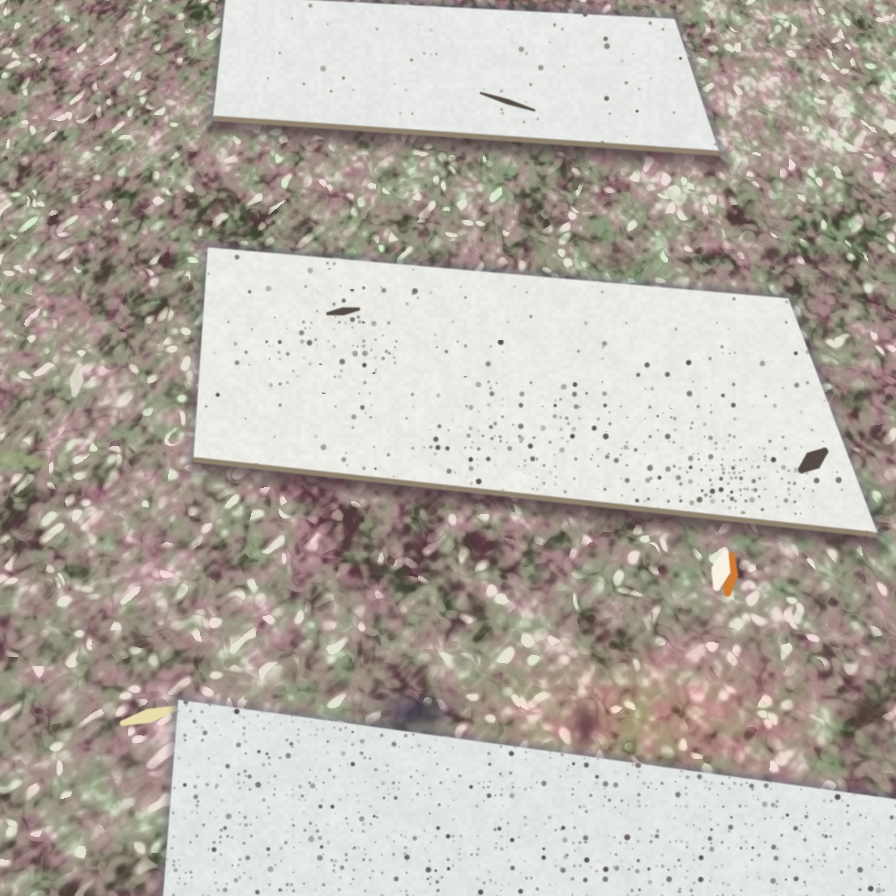
Write a Shadertoy shader that draws this texture.

```glsl
const vec3 SOIL_DARK = vec3(.30, .25, .23), SOIL_MID = vec3(.62, .575, .525);
const vec3 SOIL_PALE = vec3(.91, .89, .84), DEBRIS = vec3(.34, .31, .28);
const vec3 SLAB_WARM = vec3(.925, .925, .905), SLAB_COOL = vec3(.885, .905, .90);
const vec3 RIM = vec3(.60, .55, .46), SHADOW = vec3(.29, .22, .24);
const float PEBBLES = 125.0, HORIZON = 2.2, SOFTNESS = .0016;

float hash(vec2 p) { return fract(sin(dot(p, vec2(127.1, 311.7))) * 43758.5453); }

float noise(vec2 p) {
    vec2 i = floor(p), f = fract(p);
    f = f * f * (3.0 - 2.0 * f);
    return mix(mix(hash(i), hash(i + vec2(1, 0)), f.x),
               mix(hash(i + vec2(0, 1)), hash(i + vec2(1, 1)), f.x), f.y);
}
float fbm(vec2 p) {
    float sum = 0.0, amp = .53;
    for (int i = 0; i < 4; i++) {
        sum += amp * noise(p);
        p = p * 2.03 + 17.3;
        amp *= .5;
    }
    return sum;
}

// Nearest stone: distance and random identity
vec2 pebble(vec2 q) {
    vec2 best = vec2(9, 0);
    for (int i = 0; i < 9; i++) {
        vec2 id = floor(q) + vec2(i % 3 - 1, i / 3 - 1);
        vec2 d = q - id - vec2(hash(id), hash(id + 41.7));
        d.x += d.y * (hash(id + 9.2) - .5);
        float dist = length(d);
        if (dist < best.x) best = vec2(dist, hash(id + 73.1));
    }
    return best;
}

float edge(vec2 p, vec2 a, vec2 b) {
    vec2 e = normalize(b - a);
    return dot(p - a, vec2(-e.y, e.x));
}
// Convex quad, corners clockwise from the top left
float quad(vec2 p, vec2 a, vec2 b, vec2 c, vec2 d) {
    return max(max(edge(p, a, b), edge(p, b, c)), max(edge(p, c, d), edge(p, d, a)));
}
float slabs(vec2 p) {
    float top = quad(p, vec2(.252, 1.005), vec2(.753, .979), vec2(.802, .832), vec2(.238, .871));
    float middle = quad(p, vec2(.232, .724), vec2(.88, .667), vec2(.979, .406), vec2(.216, .49));
    float bottom = quad(p, vec2(.199, .219), vec2(1.08, .097), vec2(1.2, -.2), vec2(.172, -.13));
    return min(top, min(middle, bottom));
}

float fill(float d) {
    float w = max(SOFTNESS, .75 / iResolution.y);
    return 1.0 - smoothstep(-w, w, d);
}
// Tapered streak from a to b
float stroke(vec2 p, vec2 a, vec2 b, float r) {
    vec2 ab = b - a;
    float t = clamp(dot(p - a, ab) / dot(ab, ab), 0.0, 1.0);
    return fill(length(p - a - ab * t) - r * (1.0 - .6 * abs(2.0 * t - 1.0)));
}
float glow(vec2 p, float x, float y, float w, float h) {
    vec2 d = (p - vec2(x, y)) / vec2(w, h);
    return exp(-dot(d, d));
}
float litter(vec2 p, float scale, float density) {
    vec2 id = floor(p * scale);
    vec2 d = fract(p * scale) - .3 - .4 * vec2(hash(id), hash(id + 5.3));
    float r = .08 + .2 * hash(id + 8.1);
    return fill((length(d) - r) / scale) * step(hash(id + 2.9), density) * (.3 + .7 * hash(id + 6.6));
}

vec3 ground(vec2 p) {
    // Stones shrink towards the horizon
    float depth = HORIZON - p.y;
    vec2 q = vec2((p.x - .5) / depth, -log(depth)) * PEBBLES;
    vec2 stone = pebble(q + 1.2 * noise(q * .7));
    float tone = .5 + .5 * (fbm(p * 7.0) - .5) + .75 * (fbm(q * .5) - .5);
    tone += (1.0 - smoothstep(.2, .6, stone.x)) * (.42 * (stone.y - .46) + .25 * step(.87, stone.y));
    tone += .35 * (noise(q * 1.9) - .5) - .15 * smoothstep(.4, .8, stone.x);
    // Pale and dark patches
    tone += .2 * glow(p, .91, .86, .12, .07) + .13 * glow(p, .45, .8, .14, .05);
    tone += .12 * glow(p, .17, .36, .08, .1) + .12 * glow(p, .04, .12, .08, .08);
    tone -= .1 * glow(p, .55, .4, .35, .06);
    vec3 col = mix(SOIL_DARK, SOIL_MID, smoothstep(0.0, .52, tone));
    col = mix(col, SOIL_PALE, smoothstep(.48, 1.0, tone));
    // Rose, moss and clay tints
    col += vec3(.1, -.06, .05) * (fbm(p * 11.0 + 31.0) + noise(q * .8 + 50.0) - 1.0);
    col += vec3(.07, 0, -.03) * glow(p, .72, .2, .16, .06);
    // Fallen leaves
    col = mix(col, vec3(.62, .65, .48), .6 * stroke(p, vec2(-.02, .494), vec2(.05, .482), .009));
    col = mix(col, SOIL_PALE, .8 * stroke(p, vec2(.083, .56), vec2(.088, .592), .008));
    col = mix(col, vec3(.92, .87, .68), stroke(p, vec2(.137, .193), vec2(.195, .209), .008));
    col = mix(col, vec3(.82, .48, .2), stroke(p, vec2(.816, .38), vec2(.812, .338), .01));
    col = mix(col, vec3(.97, .95, .89), stroke(p, vec2(.8, .345), vec2(.809, .382), .011));
    // Dark hollows
    col = mix(col, vec3(.25, .25, .31), .8 * glow(p, .465, .205, .035, .018));
    return mix(col, vec3(.32, .19, .22), .8 * glow(p, .653, .19, .014, .022));
}

vec3 slabSurface(vec2 p) {
    float front = 1.0 - smoothstep(.28, .34, p.y), back = smoothstep(.75, .8, p.y);
    vec3 col = mix(SLAB_WARM, SLAB_COOL, max(front, .5 * back));
    col += .035 * (fbm(p * 45.0) - .5) + .04 * (noise(p * 210.0) - .5);
    float clusters = .65 * glow(p, .83, .465, .09, .035) + .3 * glow(p, .62, .5, .16, .06);
    clusters += .35 * glow(p, .38, .62, .07, .045);
    float dirt = litter(p, 85.0, .03 + .13 * front + clusters);
    dirt = max(dirt, .6 * litter(p + .37, 150.0, .04 + .16 * front + .5 * clusters));
    // Twigs and the largest crumb
    dirt = max(dirt, stroke(p, vec2(.537, .896), vec2(.596, .877), .003));
    dirt = max(dirt, stroke(p, vec2(.366, .65), vec2(.4, .655), .0045));
    dirt = max(dirt, stroke(p, vec2(.895, .476), vec2(.92, .496), .011));
    return mix(col, DEBRIS, dirt);
}

void mainImage(out vec4 fragColor, in vec2 fragCoord) {
    vec2 p = fragCoord / iResolution.xy;
    float d = slabs(p), drop = slabs(p + vec2(0, .012));
    // Contact shade, dropped shadow, rim and top face
    vec3 col = mix(ground(p), vec3(.4, .4, .46), .5 - .5 * smoothstep(0.0, .012, d));
    col = mix(col, SHADOW, .65 * (1.0 - smoothstep(-.004, .018, drop)) * smoothstep(0.0, .008, d - drop));
    col = mix(col, RIM, .85 * fill(slabs(p + vec2(0, .006))));
    col = mix(col, slabSurface(p), fill(d));
    fragColor = vec4(clamp(col, 0.0, 1.0), 1.0);
}
```
